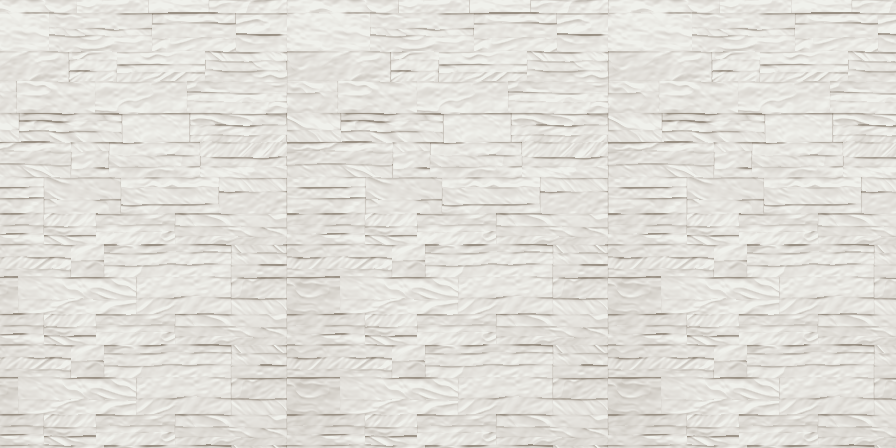
Give the GLSL for this texture, as a Shadertoy shader.

```glsl
// Pale split-stone wall: thin stacked slabs on repeating panels, lit from above.

// Layout, in units of canvas height
const float PANEL_WIDTH = 0.7175;
const float PANEL_START = 0.640;    // x of a panel seam
const float ROW_HEIGHT = 0.0747;
const float ROW_START = 0.075;      // y of a panel seam
const float PANEL_ROWS = 3.0;
const float REPEATED_ROWS = 6.0;    // rows above this are all different
const float COLUMNS = 4.0;
const float COLUMN_JITTER = 0.8;
const float ROW_JITTER = 0.35;
const float SLAB_JITTER = 0.6;

// Joints and relief
const float BED_WIDTH = 0.0036;
const float SIDE_WIDTH = 0.0012;
const float BED_DEPTH = 6.8;
const float SIDE_DEPTH = 3.6;
const float SHADE_WIDTH = 0.006;    // soft shadow under an overhang
const float RELIEF_GAIN = 6.6;
const vec2 TO_LIGHT = vec2(-0.0012, 0.0042);

// Colours
const vec3 LIGHT = vec3(0.93, 0.93, 0.91);
const vec3 STONE = vec3(0.89, 0.88, 0.86);
const vec3 DEEP = vec3(0.67, 0.64, 0.60);
const float DEEP_TONE = 5.5;        // tone steps from STONE down to DEEP

float hash(vec2 p) {
    vec3 q = fract(vec3(p.xyx) * 0.1031);
    q += dot(q, q.yzx + 33.33);
    return fract((q.x + q.y) * q.z);
}

float noise(vec2 p) {
    vec2 i = floor(p), f = fract(p);
    f = f * f * (3.0 - 2.0 * f);
    return mix(mix(hash(i), hash(i + vec2(1, 0)), f.x),
               mix(hash(i + vec2(0, 1)), hash(i + vec2(1, 1)), f.x), f.y);
}

// Jittered division line; lines at multiples of the period stay fixed
float edge(float i, float period, float seed, float jitter) {
    float m = mod(i, period);
    return m < 0.5 ? i : i + (hash(vec2(m + 7.0, seed)) - 0.5) * jitter;
}

// Index, start and end of the division that holds t
vec3 span(float t, float period, float seed, float jitter) {
    float i = floor(t);
    if (t < edge(i, period, seed, jitter)) i -= 1.0;
    else if (t >= edge(i + 1.0, period, seed, jitter)) i += 1.0;
    return vec3(i, edge(i, period, seed, jitter), edge(i + 1.0, period, seed, jitter));
}

// Split stone surface: mostly level ridges, a few slanted, over fine crinkles
float relief(vec2 p, float seed) {
    float lean = hash(vec2(seed, 3.0)) - 0.5;
    vec2 q = p + 9.0 * vec2(hash(vec2(seed, 1.0)), hash(vec2(seed, 2.0)));
    q.y += 8.0 * lean * lean * lean * p.x;
    q += 0.010 * noise(q * 45.0);
    float ridge = 1.0 - abs(2.0 * noise(q * vec2(15.0, 50.0)) - 1.0);
    float patchy = smoothstep(0.25, 0.75, noise(q * vec2(11.0, 19.0) + 40.0));
    return 0.6 * ridge * ridge * patchy + 0.3 * noise(q * vec2(34.0, 62.0))
         + 0.30 * noise(q * vec2(80.0, 125.0));
}

float line(float d, float width, float px) {
    return 1.0 - smoothstep(width - 0.7 * px, width + 0.7 * px, d);
}

void mainImage(out vec4 fragColor, in vec2 fragCoord) {
    float px = 1.0 / iResolution.y;
    vec2 p = fragCoord * px;

    // Panel coordinates
    float x = mod(p.x - PANEL_START, PANEL_WIDTH);
    float t = (p.y - ROW_START) / ROW_HEIGHT + 0.04 * (noise(vec2(x * 22.0, 5.0)) - 0.5);
    if (t < REPEATED_ROWS) t = mod(t, PANEL_ROWS);

    // Row, block within the row, slab within the block
    vec3 row = span(t, PANEL_ROWS, floor(t / PANEL_ROWS), ROW_JITTER);
    float rowSize = row.z - row.y;
    float f = (t - row.y) / rowSize;
    float u = x / PANEL_WIDTH * COLUMNS;
    vec3 col = span(u, COLUMNS, row.x + 20.0, COLUMN_JITTER);
    float blockSeed = row.x * COLUMNS + col.x + 50.0;
    float count = 1.0 + floor(sqrt(hash(vec2(blockSeed, 11.0))) * 2.99);
    float v = f + (noise(vec2(x * 24.0, blockSeed)) - 0.5) * 0.22 * f * (1.0 - f);
    vec3 slab = span(v * count, count, blockSeed, SLAB_JITTER);
    float seed = blockSeed * 3.0 + slab.x;

    // Distances to the slab's edges
    float toCanvas = ROW_HEIGHT * rowSize / count;
    float below = (v * count - slab.y) * toCanvas;
    float above = (slab.z - v * count) * toCanvas;
    float side = min(u - col.y, col.z - u) * PANEL_WIDTH / COLUMNS;

    // Face: slab tone, split relief, broad light and panel shading
    vec2 s = vec2(x, t * ROW_HEIGHT);
    float tone = (hash(vec2(seed, 5.0)) - 0.5) * 0.9 + mix(-0.05, 0.75, p.y);
    tone += RELIEF_GAIN * (relief(s, seed) - relief(s + TO_LIGHT, seed));
    tone -= 0.65 * (1.0 - smoothstep(0.0, 0.3, x / PANEL_WIDTH)) * (1.0 - 0.6 * p.y);

    // Broken bed shadows on each slab's top, faint lower rim, short side joints
    float wear = smoothstep(0.25, 0.72, noise(vec2(x * 19.0, seed)));
    float bed = mix(0.2, 1.0, hash(vec2(seed, 6.0))) * mix(0.12, 1.0, wear);
    tone -= BED_DEPTH * bed * line(above, BED_WIDTH, px);
    tone -= 1.3 * bed * (1.0 - smoothstep(0.0, SHADE_WIDTH, above - BED_WIDTH));
    tone -= 0.6 * line(below, SIDE_WIDTH, px);
    float sideCut = hash(vec2(seed, 8.0));
    tone -= SIDE_DEPTH * sideCut * sideCut * line(side, SIDE_WIDTH, px);

    vec3 color = tone > 0.0 ? mix(STONE, LIGHT, min(tone, 1.3))
                            : mix(STONE, DEEP, min(-tone / DEEP_TONE, 1.3));
    fragColor = vec4(color, 1.0);
}
```
